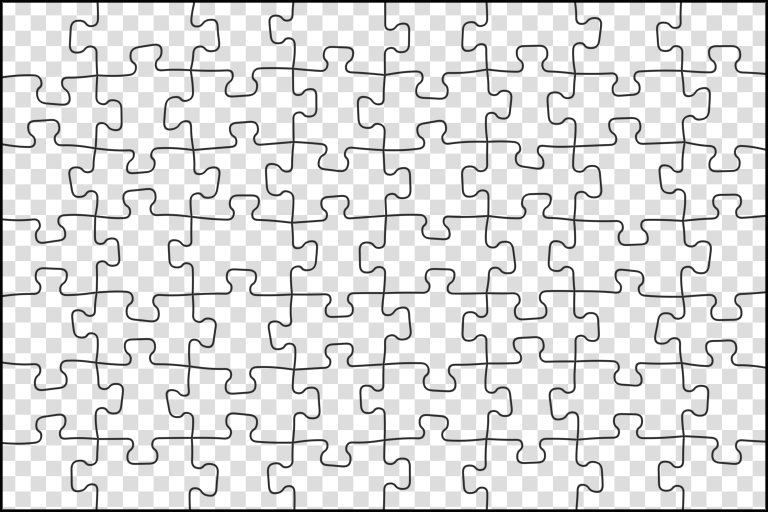
Give the GLSL for this pattern, as a Shadertoy shader.

```glsl
// Outlined jigsaw sheet, 8 by 7 pieces, over a grey and white checkerboard.
// Each pixel measures its distance to the four edges meeting at the nearest
// corner; every edge is a line with one mirrored spline tab, varied by a hash.

#define COLS 8.0
#define ROWS 7.0
#define TILE 0.030
#define LINE_WIDTH 0.0038
#define FRAME_WIDTH 0.0052
#define TAB_SIZE 0.049
#define CORNER_JITTER 0.009
#define TAB_JITTER 0.012
#define WAVE 0.004
#define TILE_GREY vec3(0.865)
#define INK vec3(0.16)
#define FRAME_INK vec3(0.01)

// Half of a tab from shoulder to crown, in tab heights
const vec2 TAB[6] = vec2[6](
    vec2(0.85, 0.0), vec2(0.42, 0.0), vec2(0.35, 0.35),
    vec2(0.61, 0.54), vec2(0.57, 1.0), vec2(0.0, 1.0));

float hash(vec2 p) {
    return fract(sin(dot(p, vec2(127.1, 311.7))) * 43758.5453);
}

float signedHash(vec2 p) {
    return 2.0 * hash(p) - 1.0;
}

float segmentDistance(vec2 p, vec2 a, vec2 b) {
    vec2 ab = b - a;
    float t = clamp(dot(p - a, ab) / dot(ab, ab), 0.0, 1.0);
    return length(p - a - ab * t);
}

// Distance to half an edge: flat run, quadratic spline, crown
float tabDistance(vec2 p, float flatEnd) {
    vec2 last = 0.5 * (TAB[0] + TAB[1]);
    float d = segmentDistance(p, vec2(flatEnd, 0.0), last);
    for (int k = 1; k < 5; k++) {
        vec2 a = 0.5 * (TAB[k - 1] + TAB[k]);
        vec2 b = 0.5 * (TAB[k] + TAB[k + 1]);
        for (int s = 1; s <= 6; s++) {
            float t = float(s) / 6.0;
            vec2 next = mix(mix(a, TAB[k], t), mix(TAB[k], b, t), t);
            d = min(d, segmentDistance(p, last, next));
            last = next;
        }
    }
    return min(d, segmentDistance(p, last, TAB[5]));
}

// Piece corner; odd columns drift slowly to the right
vec2 corner(vec2 id, vec2 cell) {
    float drift = mod(id.x, 2.0) * (0.0031 * id.x - 0.001);
    vec2 jitter = vec2(0.5 * signedHash(id + 3.7), signedHash(id + 9.2));
    return id * cell + vec2(drift, 0.0) + CORNER_JITTER * jitter;
}

// Distance to the edge leaving corner id along step (1,0) or (0,1)
float edgeDistance(vec2 p, vec2 id, vec2 step1, vec2 cell) {
    float across = dot(id, step1.yx);
    if (across < 0.5 || across > dot(vec2(COLS, ROWS), step1.yx) - 0.5) return 1e3;

    vec2 a = corner(id, cell);
    vec2 ab = corner(id + step1, cell) - a;
    float len = length(ab);
    vec2 dir = ab / len;
    vec2 seed = id + step1 * 17.3;

    // Tabs alternate sides like a chessboard, apart from one reversed tab
    float side = mod(id.x + id.y, 2.0) * 2.0 - 1.0;
    if (step1.x > 0.5 && id == vec2(2.0, 3.0)) side = -side;

    vec2 q = vec2(dot(p - a, dir), dot(p - a, vec2(-dir.y, dir.x)) * side);
    float along = clamp(q.x / len, 0.0, 1.0);
    q.y += WAVE * signedHash(seed + 5.1) * sin(6.2832 * along);

    float center = 0.5 * len + TAB_JITTER * 0.5 * signedHash(seed + 1.3);
    float size = TAB_SIZE * (1.0 + 0.09 * signedHash(seed + 2.9));
    float u = q.x - center + 0.14 * signedHash(seed + 7.7) * max(q.y, 0.0);
    float flatEnd = u < 0.0 ? center : len - center;
    return size * tabDistance(vec2(abs(u), q.y) / size, flatEnd / size);
}

// Smoothed coverage of a stroke with the given half width
float stroke(float d, float halfWidth, float pixel) {
    return 1.0 - smoothstep(-0.75 * pixel, 0.75 * pixel, d - halfWidth);
}

void mainImage(out vec4 fragColor, in vec2 fragCoord) {
    // Height is one unit; y runs downward from the top
    float pixel = 1.0 / iResolution.y;
    vec2 extent = iResolution.xy * pixel;
    vec2 p = vec2(fragCoord.x, iResolution.y - fragCoord.y) * pixel;
    vec2 cell = extent / vec2(COLS, ROWS);

    // Checkerboard
    vec2 wave = abs(fract(p / (2.0 * TILE) - 0.25) * 2.0 - 1.0) - 0.5;
    vec2 parity = clamp(2.0 * TILE * wave / pixel, -1.0, 1.0);
    vec3 color = mix(TILE_GREY, vec3(1.0), 0.5 + 0.5 * parity.x * parity.y);

    // Cut lines around the nearest corner
    vec2 id = floor(p / cell + 0.5);
    float d = 1e3;
    for (int k = 0; k < 4; k++) {
        vec2 step1 = k < 2 ? vec2(1.0, 0.0) : vec2(0.0, 1.0);
        d = min(d, edgeDistance(p, id - step1 * float(k % 2), step1, cell));
    }
    color = mix(color, INK, stroke(d, 0.5 * LINE_WIDTH, pixel));

    // Outer frame
    vec2 rim = min(p, extent - p);
    color = mix(color, FRAME_INK, stroke(min(rim.x, rim.y), FRAME_WIDTH, pixel));
    fragColor = vec4(color, 1.0);
}
```
